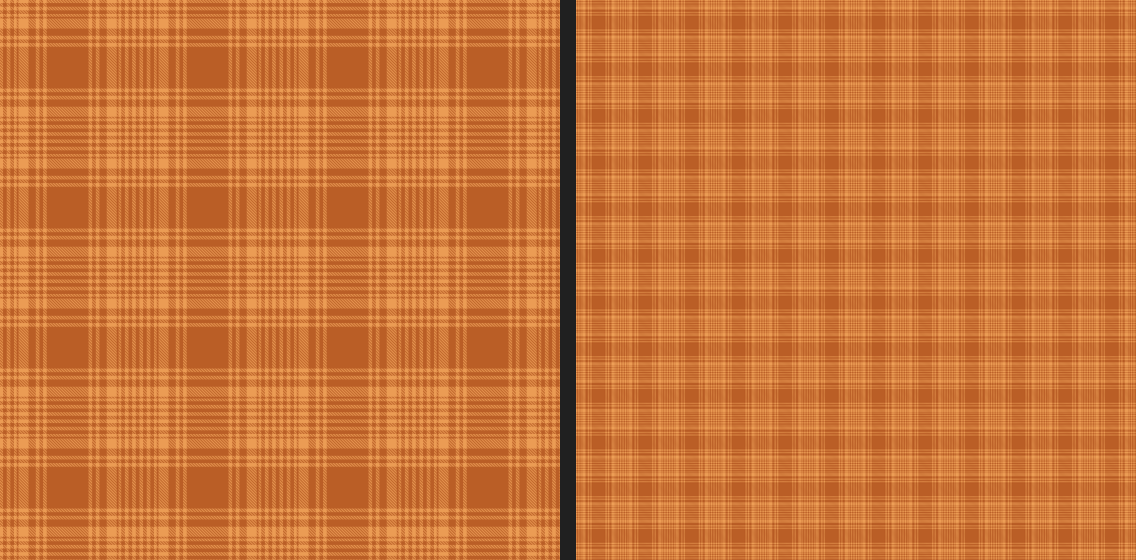
Left: one tile. Right: repeated 3 by 3.
A Shadertoy shader for this pattern:

```glsl
const float REPEATS = 4.0;          // setts across and down
const float SETT_UNITS = 77.0;      // stripe units in one sett
const float SETT_CENTER = 0.983;    // mirror axis of the light stripes
const float TWILL_LINES = 192.0;    // diagonal ribs across the canvas

const vec3 RUST = vec3(0.73, 0.37, 0.15);
const vec3 APRICOT = vec3(0.92, 0.61, 0.33);

// Antialiased coverage of a stripe between two distances
float stripe(float d, float inner, float outer, float blur) {
    float edge = 0.5 * (outer - inner) - abs(d - 0.5 * (inner + outer));
    return clamp(edge / blur + 0.5, 0.0, 1.0);
}

// Mirrored stripe sequence along one axis: 1 is light yarn, 0 is dark
float sett(float coord, float pixel) {
    float offset = fract(coord * REPEATS - SETT_CENTER + 0.5) - 0.5;
    float d = abs(offset) * SETT_UNITS;
    float blur = pixel * REPEATS * SETT_UNITS;

    float light = stripe(d, 1.0, 3.0, blur);
    light += stripe(d, 5.0, 7.0, blur);
    light += stripe(d, 9.0, 10.5, blur);
    light += stripe(d, 11.5, 17.0, blur);
    light += stripe(d, 21.0, 23.0, blur);
    light += stripe(d, 25.0, 27.0, blur);
    return min(light, 1.0);
}

// Diagonal weave: 1 where the warp lies on top, 0 where the weft does
float twill(vec2 uv, vec2 pixel) {
    float wave = abs(fract((uv.x + uv.y) * TWILL_LINES) - 0.5);
    float blur = (pixel.x + pixel.y) * TWILL_LINES;
    return clamp((wave - 0.25) / blur + 0.5, 0.0, 1.0);
}

void mainImage(out vec4 fragColor, in vec2 fragCoord) {
    vec2 pixel = 1.0 / iResolution.xy;
    vec2 uv = fragCoord * pixel;

    // Vertical and horizontal yarns, counted from the upper left
    float warp = sett(uv.x, pixel.x);
    float weft = sett(1.0 - uv.y, pixel.y);

    float yarn = mix(weft, warp, twill(uv, pixel));
    fragColor = vec4(mix(RUST, APRICOT, yarn), 1.0);
}
```
